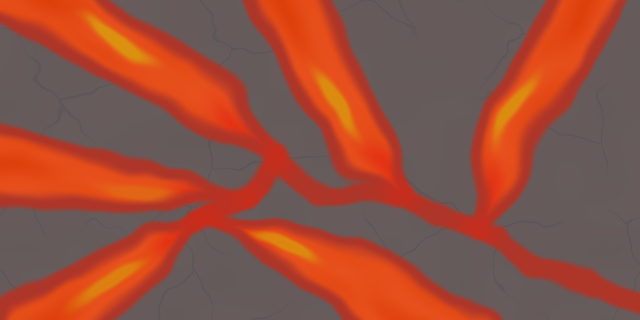
A Shadertoy shader for this texture:

```glsl
const vec3 ROCK = vec3(0.40, 0.358, 0.355);
const vec3 FISSURE = vec3(0.35, 0.335, 0.345);
const vec3 RIM = vec3(0.68, 0.21, 0.16);
const vec3 TIP_RED = vec3(0.80, 0.17, 0.10);
const vec3 ORANGE = vec3(0.91, 0.32, 0.12);
const vec3 DEEP_ORANGE = vec3(0.87, 0.25, 0.04);
const vec3 HOT_RED = vec3(0.89, 0.20, 0.08);
const vec3 YELLOW = vec3(0.86, 0.57, 0.06);

const float WARP = 0.034;
const float CHANNEL_RADIUS = 0.030;
const float EDGE_SOFTNESS = 0.010;
const float FISSURE_SCALE = 3.2;
const float FISSURE_WIDTH = 0.0032;

// Streams: wide source (xy) to narrow mouth (zw)
const int STREAMS = 6;
const vec4 STREAM_ENDS[STREAMS] = vec4[STREAMS](
    vec4(0.00, 1.08, 0.86, 0.52), vec4(0.88, 1.05, 1.25, 0.38),
    vec4(1.87, 1.05, 1.50, 0.27), vec4(-0.10, 0.49, 0.76, 0.40),
    vec4(0.08, -0.05, 0.62, 0.30), vec4(1.42, -0.08, 0.66, 0.31));
// Source radius, mouth radius, sideways bend, place of the yellow core
const vec4 STREAM_FORM[STREAMS] = vec4[STREAMS](
    vec4(0.135, 0.085, 0.03, 0.42), vec4(0.125, 0.105, -0.03, 0.52),
    vec4(0.125, 0.080, -0.05, 0.53), vec4(0.150, 0.040, -0.015, 0.62),
    vec4(0.130, 0.080, 0.01, 0.46), vec4(0.145, 0.075, -0.035, 0.72));
const float YELLOW_AMOUNT[STREAMS] = float[STREAMS](1.0, 0.9, 0.9, 0.35, 0.75, 0.85);

// Bends of the channel that joins the mouths
const int BENDS = 10;
const vec2 CHANNEL[BENDS] = vec2[BENDS](
    vec2(0.62, 0.30), vec2(0.76, 0.40), vec2(0.855, 0.51), vec2(1.0, 0.41),
    vec2(1.23, 0.375), vec2(1.37, 0.31), vec2(1.56, 0.255), vec2(1.67, 0.155),
    vec2(1.85, 0.11), vec2(2.05, 0.02));

vec2 hash2(vec2 p) {
    vec3 q = fract(vec3(p.xyx) * vec3(0.1031, 0.1030, 0.0973));
    q += dot(q, q.yzx + 33.33);
    return fract((q.xx + q.yz) * q.zy);
}

vec2 noise2(vec2 p) {
    vec2 i = floor(p), f = fract(p);
    f = f * f * (3.0 - 2.0 * f);
    return mix(mix(hash2(i), hash2(i + vec2(1, 0)), f.x),
               mix(hash2(i + vec2(0, 1)), hash2(i + vec2(1, 1)), f.x), f.y);
}

float smoothMin(float a, float b, float k) {
    float h = max(k - abs(a - b), 0.0) / k;
    return min(a, b) - h * h * k * 0.25;
}

float segmentDistance(vec2 p, vec2 a, vec2 b) {
    vec2 pa = p - a, ba = b - a;
    return length(pa - ba * clamp(dot(pa, ba) / dot(ba, ba), 0.0, 1.0));
}

// Distance to the nearest border between Voronoi cells
float cellBorder(vec2 p) {
    vec2 cell = floor(p), nearest = vec2(9.0);
    for (int k = 0; k < 9; k++) {
        vec2 c = cell + vec2(k % 3 - 1, k / 3 - 1);
        vec2 r = c + hash2(c) - p;
        if (dot(r, r) < dot(nearest, nearest)) nearest = r;
    }
    float border = 9.0;
    for (int k = 0; k < 25; k++) {
        vec2 c = cell + vec2(k % 5 - 2, k / 5 - 2);
        vec2 r = c + hash2(c) - p, d = r - nearest;
        if (dot(d, d) > 1e-4) border = min(border, dot(0.5 * (r + nearest), normalize(d)));
    }
    return border;
}

void mainImage(out vec4 fragColor, in vec2 fragCoord) {
    vec2 uv = fragCoord / iResolution.y;
    vec2 p = uv + WARP * (noise2(uv * 5.0) - 0.5) * 1.5 + 0.012 * (noise2(uv * 15.0) - 0.5);

    // Rock with faint fissures
    vec2 bent = uv + 0.11 * (noise2(uv * 7.0 + 5.0) - 0.5) + 0.03 * (noise2(uv * 24.0) - 0.5);
    float border = cellBorder(bent * FISSURE_SCALE + 11.0) / FISSURE_SCALE;
    float line = 1.0 - smoothstep(0.3 * FISSURE_WIDTH, 1.5 * FISSURE_WIDTH, border);
    line *= smoothstep(0.25, 0.55, noise2(uv * 5.0 + 30.0).x);
    vec3 color = mix(ROCK, FISSURE, 0.75 * line) + 0.008 * (noise2(uv * 9.0).y - 0.5);

    // Joining channel
    float outline = 9.0;
    for (int i = 0; i < BENDS - 1; i++)
        outline = smoothMin(outline, segmentDistance(p, CHANNEL[i], CHANNEL[i + 1]) - CHANNEL_RADIUS, 0.02);

    // Streams: merge the outlines and layer the molten colours
    vec3 molten = RIM;
    for (int i = 0; i < STREAMS; i++) {
        vec2 source = STREAM_ENDS[i].xy, mouth = STREAM_ENDS[i].zw;
        vec4 form = STREAM_FORM[i];
        float reach = distance(source, mouth);
        vec2 along = (mouth - source) / reach, across = vec2(-along.y, along.x);
        float t = clamp(dot(p - source, along) / reach, 0.0, 1.0);
        vec2 spine = mix(source, mouth, t) + across * form.z * 4.0 * t * (1.0 - t);
        float side = dot(p - spine, across);
        float radius = mix(form.x, form.y, t) * (1.0 - 0.7 * smoothstep(0.75, 1.0, t));
        float d = length(p - spine) - radius;
        outline = smoothMin(outline, d, 0.02);

        vec2 streak = noise2(vec2(t * reach * 5.0, side * 22.0) + float(i) * 17.0);
        float drift = side + 0.05 * (noise2(vec2(t * reach * 6.0, float(i) * 9.0)).x - 0.5);
        float center = exp(-drift * drift / 0.0016);
        vec3 body = mix(ORANGE, DEEP_ORANGE, 0.55 * streak.x);
        body = mix(body, DEEP_ORANGE, center * (1.0 - smoothstep(0.15, 0.38, t)));
        body = mix(body, HOT_RED, center * smoothstep(0.68, 0.84, t));
        float offset = (t - form.w) * reach / 0.13;
        float yellow = exp(-offset * offset - drift * drift / 0.0007);
        body = mix(body, YELLOW, YELLOW_AMOUNT[i] * smoothstep(0.1, 0.75, yellow * (0.75 + 0.5 * streak.y)));

        vec2 toMouth = p - mouth;
        molten = mix(molten, TIP_RED, 0.8 * exp(-dot(toMouth, toMouth) / 0.004));
        float core = smoothstep(0.020, 0.058, -d + 0.018 * (streak.y - 0.5));
        molten = mix(molten, body, core);
    }

    color = mix(color, molten, 1.0 - smoothstep(-EDGE_SOFTNESS, EDGE_SOFTNESS, outline));
    fragColor = vec4(color, 1.0);
}
```
